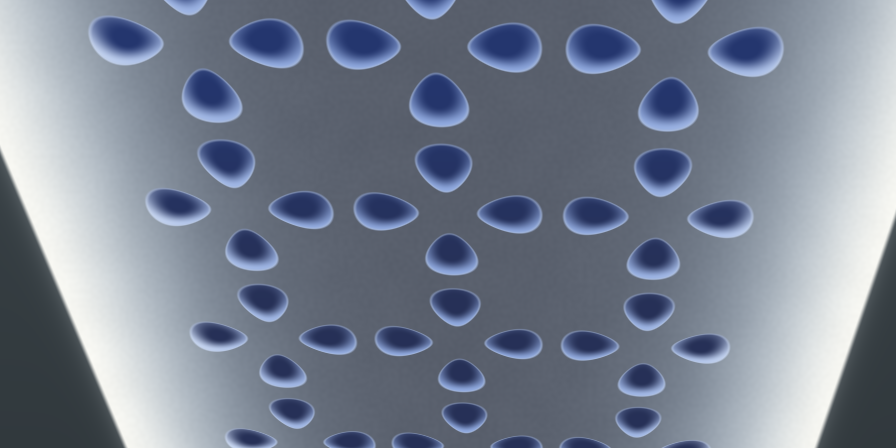
A WebGL 1 fragment shader for this pattern:

```glsl
precision highp float;
// Draws a receding ceiling panel of blue egg-shaped openings in crosses, lit along both sides.

uniform vec2 u_resolution;

// Perspective grid, in canvas heights with y pointing down
const vec2 GRID_ORIGIN = vec2(0.969, 0.104);
const vec2 GRID_ACROSS = vec2(0.5286, 0.009);
const vec2 GRID_DOWN = vec2(0.1737, 0.440);
const vec2 GRID_DEPTH = vec2(-0.005, 0.143);

// Petals, in grid cells
const float PETAL_DISTANCE = 0.295;
const float PETAL_LENGTH = 0.155;
const float PETAL_WIDTH = 0.125;
const float PETAL_TAPER = 0.32;

// Panel sides: x at the top, then slope
const vec2 LEFT_SIDE = vec2(-0.141, 0.422);
const vec2 RIGHT_SIDE = vec2(2.164, -0.342);
const float GLOW_WIDTH = 0.30;
const float GRAIN = 0.012;

const vec3 PANEL = vec3(0.345, 0.370, 0.420);
const vec3 LAMP = vec3(0.97, 0.97, 0.95);
const vec3 COOL_TINT = vec3(-0.10, 0.01, 0.12);
const vec3 OUTSIDE = vec3(0.205, 0.237, 0.255);
const vec3 NAVY_NEAR = vec3(0.14, 0.21, 0.43);
const vec3 NAVY_FAR = vec3(0.15, 0.19, 0.34);
const vec3 SKY = vec3(0.56, 0.66, 0.87);
const vec3 PALE = vec3(0.87, 0.91, 0.97);
const vec3 RIM = vec3(0.68, 0.74, 0.84);

vec2 hashGradient(vec2 cell) {
  float h = fract(sin(dot(cell, vec2(127.1, 311.7))) * 43758.5);
  return vec2(cos(h * 6.2832), sin(h * 6.2832));
}

float gradientNoise(vec2 p) {
  vec2 i = floor(p);
  vec2 f = p - i;
  vec2 s = f * f * (3.0 - 2.0 * f);
  float a = dot(hashGradient(i), f);
  float b = dot(hashGradient(i + vec2(1.0, 0.0)), f - vec2(1.0, 0.0));
  float c = dot(hashGradient(i + vec2(0.0, 1.0)), f - vec2(0.0, 1.0));
  float d = dot(hashGradient(i + 1.0), f - 1.0);
  return mix(mix(a, b, s.x), mix(c, d, s.x), s.y);
}

// Inverts the perspective by solving a two by two system
vec2 canvasToGrid(vec2 p) {
  vec2 across = GRID_ACROSS - GRID_DEPTH.x * p;
  vec2 down = GRID_DOWN - GRID_DEPTH.y * p;
  vec2 offset = p - GRID_ORIGIN;
  float det = across.x * down.y - across.y * down.x;
  return vec2(offset.x * down.y - offset.y * down.x,
              across.x * offset.y - across.y * offset.x) / det;
}

// Egg with its narrow end toward the node; 1 on the outline
float eggRadius(float along, float side) {
  float u = (along - PETAL_DISTANCE) / PETAL_LENGTH;
  float width = PETAL_WIDTH * max(1.0 + PETAL_TAPER * u, 0.3);
  return length(vec2(u, side / width));
}

void main() {
  float pixel = 1.0 / u_resolution.y;
  vec2 p = gl_FragCoord.xy * pixel;
  p.y = 1.0 - p.y;

  // Panel lit from both sides
  float left = p.x - LEFT_SIDE.x - LEFT_SIDE.y * p.y;
  float right = RIGHT_SIDE.x + RIGHT_SIDE.y * p.y - p.x;
  float inside = min(left, right);
  float reach = GLOW_WIDTH * mix(1.12, 0.9, p.y);
  float glow = exp(-pow(max(inside, 0.0) / reach, 1.6));
  vec3 color = mix(PANEL, LAMP, glow) + COOL_TINT * glow * (1.0 - glow);
  color += GRAIN * (gradientNoise(p * 90.0) + gradientNoise(p * 12.0));

  // Nearest node and the petal on its dominant axis
  vec2 grid = canvasToGrid(p);
  vec2 node = floor(grid + 0.5);
  node.x = clamp(node.x, -1.0, 1.0);
  vec2 local = grid - node;
  vec2 reachOut = abs(local);
  bool sideways = reachOut.x > reachOut.y;
  float egg = sideways ? eggRadius(reachOut.x, local.y)
                       : eggRadius(reachOut.y, local.x);
  float centerY = sideways ? 0.0 : sign(local.y) * PETAL_DISTANCE;
  float lower = (local.y - centerY) / PETAL_WIDTH;

  // Dark hollow with a bright lower lip
  float lip = smoothstep(0.35, 1.32, egg + 0.36 * lower + 0.35 * glow);
  vec3 navy = mix(NAVY_NEAR, NAVY_FAR, smoothstep(0.1, 0.7, p.y));
  vec3 petal = mix(navy, mix(SKY, PALE, min(glow * 1.6, 1.0)), lip);
  float depth = 1.0 + dot(GRID_DEPTH, grid);
  float soft = 18.0 * pixel * depth;
  float rim = smoothstep(0.88, 0.99, egg);
  petal = mix(petal, mix(RIM, PALE, glow), rim * 0.55);
  color = mix(color, petal, 1.0 - smoothstep(1.0 - soft, 1.0 + soft, egg));

  // Dark surroundings with faint spill from the lamps
  vec3 outside = OUTSIDE * mix(1.08, 0.94, p.y);
  outside += 0.12 * exp(min(inside, 0.0) * 45.0);
  color = mix(outside, color, smoothstep(-0.007, 0.007, inside));

  gl_FragColor = vec4(clamp(color, 0.0, 1.0), 1.0);
}
```
